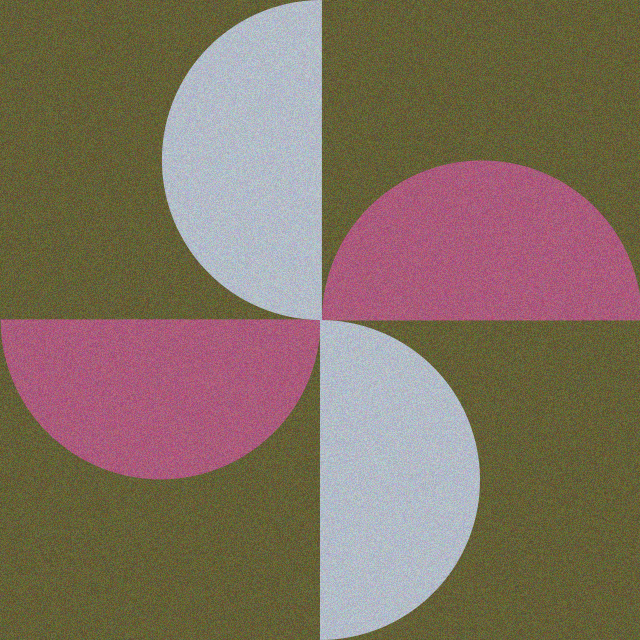
Give the GLSL for this background, as a Shadertoy shader.

```glsl
// Four half discs turn like a pinwheel on an olive ground: two pale blue, two rose.
// Each is a disc distance cut by a half plane; fine cellular RGB grain covers all.

// Independent random value per channel, 0 to 1, for one grain cell
vec3 hash3(uvec2 cell) {
    uvec3 h = uvec3(cell, cell.x ^ (cell.y << 9)) * 1664525u + 1013904223u;
    h.x += h.y * h.z; h.y += h.z * h.x; h.z += h.x * h.y;
    h ^= h >> 16;
    h.x += h.y * h.z; h.y += h.z * h.x; h.z += h.x * h.y;
    return vec3(h >> 8) / 16777216.0;
}

// Smooth coverage of a half disc bulging toward the unit vector "facing"
float halfDisc(vec2 p, vec2 center, vec2 facing, float pixel) {
    vec2 q = p - center;
    float dist = max(length(q) - 0.25, -dot(q, facing));
    return clamp(0.5 - dist / pixel, 0.0, 1.0);
}

void mainImage(out vec4 fragColor, in vec2 fragCoord) {
    vec2 uv = fragCoord / iResolution.xy;
    float pixel = 1.0 / min(iResolution.x, iResolution.y);

    vec3 olive = vec3(0.39, 0.375, 0.215);
    vec3 rose = vec3(0.67, 0.355, 0.485);
    vec3 paleBlue = vec3(0.70, 0.735, 0.78);

    // Pinwheel of half discs, straight sides slightly off center
    vec3 color = olive;
    color = mix(color, rose, halfDisc(uv, vec2(0.753, 0.4993), vec2(0.0, 1.0), pixel));
    color = mix(color, rose, halfDisc(uv, vec2(0.251, 0.501), vec2(0.0, -1.0), pixel));
    color = mix(color, paleBlue, halfDisc(uv, vec2(0.503, 0.75), vec2(-1.0, 0.0), pixel));
    color = mix(color, paleBlue, halfDisc(uv, vec2(0.5, 0.25), vec2(1.0, 0.0), pixel));

    // Colored grain on a fixed grid of fine cells
    vec3 grain = hash3(uvec2(floor(uv * 768.0))) - 0.5;
    color += 0.16 * grain;

    fragColor = vec4(clamp(color, 0.0, 1.0), 1.0);
}
```
